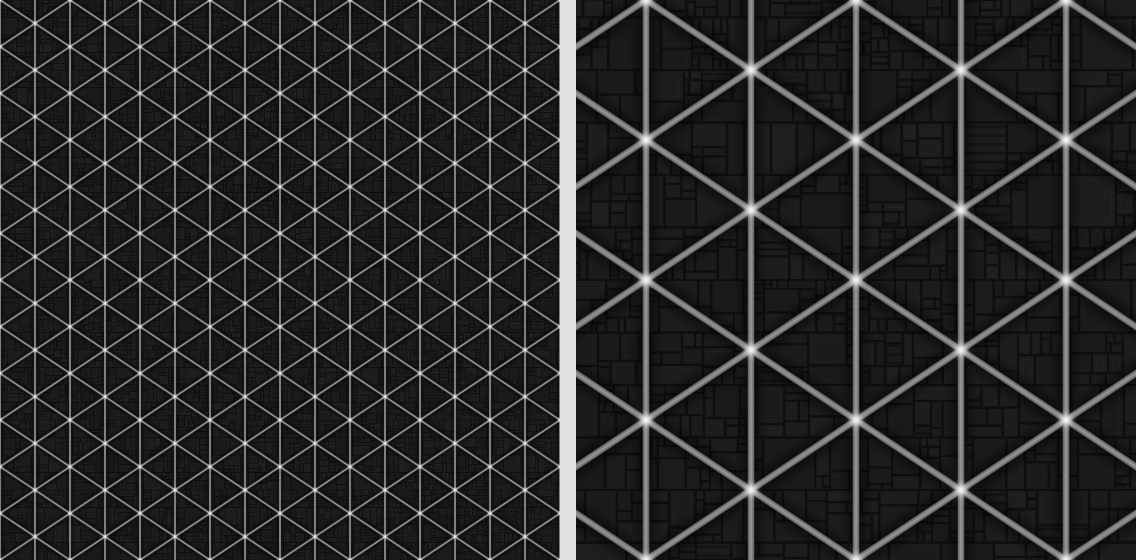
Left: the whole. Right: its middle third, enlarged.
Give the GLSL for this pattern, as a Shadertoy shader.

```glsl
const vec2  REPEATS = vec2(8.0, 12.0);      // lattice periods across and down
const float LINE_HALF_WIDTH = 1.5 / 768.0;
const float NODE_RADIUS = 2.6 / 768.0;
const float SHADOW_REACH = 9.0 / 768.0;
const float PANEL_ROWS = 32.0;              // panel blocks per canvas side
const int   SPLIT_DEPTH = 4;
const float SEAM_HALF_WIDTH = 0.022;        // in panel blocks
const float RIM_OFFSET = 0.085;

const vec3 PANEL_COLOR = vec3(0.108);
const vec3 SEAM_COLOR  = vec3(0.055);
const vec3 LINE_CORE   = vec3(0.58);
const vec3 LINE_EDGE   = vec3(0.39);
const vec3 NODE_COLOR  = vec3(0.95);
const float SHADOW_TONE = 0.52;
const float RIM_LIGHT = 0.018;

// Integer hash giving three values from 0 to 1
vec3 hash3(uvec3 v) {
    v = v * 1664525u + 1013904223u;
    v.x += v.y * v.z; v.y += v.z * v.x; v.z += v.x * v.y;
    v ^= v >> 16u;
    v.x += v.y * v.z; v.y += v.z * v.x; v.z += v.x * v.y;
    return vec3(v >> 8u) / 16777216.0;
}

// Distance to the nearest whole number
float toInteger(float x) {
    return abs(x - round(x));
}

float latticeDistance(vec2 uv) {
    vec2 q = uv * REPEATS;
    float upright = toInteger(2.0 * q.x) / (2.0 * REPEATS.x);
    float slanted = min(toInteger(q.x + q.y), toInteger(q.x - q.y));
    return min(upright, slanted / length(REPEATS));
}

float nodeDistance(vec2 uv) {
    vec2 corner = uv * REPEATS;
    vec2 middle = corner - 0.5;
    return min(length((corner - round(corner)) / REPEATS),
               length((middle - round(middle)) / REPEATS));
}

// Staggered blocks, each split at random into small rectangular plates
vec3 panels(vec2 uv, float pixel) {
    vec2 p = uv * PANEL_ROWS;
    float row = mod(floor(p.y), PANEL_ROWS);
    p.x += hash3(uvec3(uint(row), 7u, 91u)).x;
    uvec2 block = uvec2(mod(floor(p), PANEL_ROWS));
    vec2 f = fract(p);
    vec2 lo = vec2(0.0), hi = vec2(1.0);
    uint key = 1u;
    for (int i = 0; i < SPLIT_DEPTH; i++) {
        vec3 h = hash3(uvec3(block, key));
        if (h.x < 0.12 + 0.13 * float(i)) break;
        vec2 size = hi - lo;
        bool splitX = size.x * (0.5 + h.z) > size.y;
        vec2 cut = mix(lo, hi, mix(0.25, 0.75, h.y));
        bool upper = splitX ? f.x > cut.x : f.y > cut.y;
        if (splitX) {
            if (upper) lo.x = cut.x; else hi.x = cut.x;
        } else {
            if (upper) lo.y = cut.y; else hi.y = cut.y;
        }
        key = key * 2u + (upper ? 1u : 0u);
    }

    // Plate tone, faint inner rim and dark seams
    vec3 plate = hash3(uvec3(block, key + 512u));
    vec2 inset = min(f - lo, hi - f);
    float edge = min(inset.x, inset.y);
    float aa = pixel * PANEL_ROWS;
    vec3 color = PANEL_COLOR * mix(0.92, 1.08, plate.x);
    float rim = 1.0 - smoothstep(0.0, aa, abs(edge - RIM_OFFSET));
    color += RIM_LIGHT * rim * step(0.45, plate.y);

    // A few plates carry a ladder of slots
    float slot = smoothstep(0.25, 0.45, toInteger(f.y * 6.0));
    color = mix(color, SEAM_COLOR, 0.7 * slot * step(plate.z, 0.05));

    float seam = 1.0 - smoothstep(SEAM_HALF_WIDTH - 0.5 * aa, SEAM_HALF_WIDTH + 0.5 * aa, edge);
    return mix(color, SEAM_COLOR, seam);
}

void mainImage(out vec4 fragColor, in vec2 fragCoord) {
    vec2 uv = fragCoord / iResolution.xy;
    float pixel = 1.0 / min(iResolution.x, iResolution.y);
    float d = latticeDistance(uv);

    // Panels darkened beside the lattice
    vec3 color = panels(uv, pixel);
    color *= mix(SHADOW_TONE, 1.0, smoothstep(0.0, SHADOW_REACH, d));

    // Lattice lines with a brighter core
    float coverage = 1.0 - smoothstep(LINE_HALF_WIDTH - 0.6 * pixel, LINE_HALF_WIDTH + 0.6 * pixel, d);
    vec3 line = mix(LINE_CORE, LINE_EDGE, smoothstep(0.0, LINE_HALF_WIDTH, d));
    color = mix(color, line, coverage);

    // Glowing crossings
    float n = nodeDistance(uv) / NODE_RADIUS;
    color = mix(color, NODE_COLOR, exp(-n * n));

    fragColor = vec4(color, 1.0);
}
```
